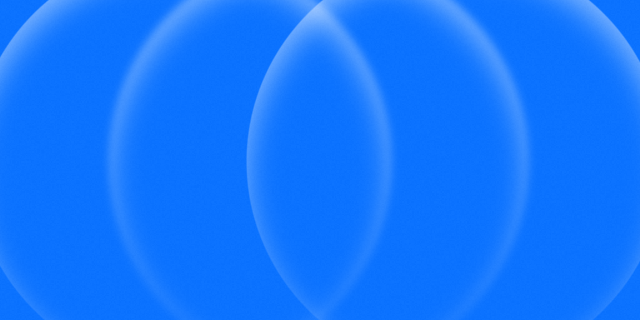
A Shadertoy shader for this background:

```glsl
// Lengths are fractions of the canvas height
const vec3 BASE_COLOR = vec3(0.043, 0.447, 1.0);
const vec3 GLOW_COLOR = vec3(1.0);
const vec2 RING_CENTER = vec2(-0.004, -0.005);
const float RING_SPACING = 0.4285;
const float RING_RADIUS = 0.654;
const float GLOW_WIDTH = 0.046;
const float GLOW_DROP = 0.047;
const float GLOW_STRENGTH = 0.5;
const float FROST_BLUR = 0.013;
const float GRAIN_ROWS = 256.0;
const float GRAIN_STRENGTH = 0.014;

// Smooth approximation of the Gaussian integral
float gaussianStep(float x) {
    x = clamp(x, -5.0, 5.0);
    return 1.0 / (1.0 + exp(-x * (1.5976 + 0.0706 * x * x)));
}

float hash(vec2 p) {
    vec3 q = fract(vec3(p.xyx) * 0.1031);
    q += dot(q, q.yzx + 33.33);
    return fract((q.x + q.y) * q.z);
}

float insideDistance(vec2 p, vec2 center) {
    return RING_RADIUS - length(p - center);
}

// Inner glow, lit from above, of a disc with the given edge coverage
float innerGlow(vec2 p, vec2 center, float coverage) {
    float depth = insideDistance(p, center + vec2(0.0, -GLOW_DROP));
    return GLOW_STRENGTH * coverage * gaussianStep(-depth / GLOW_WIDTH);
}

void mainImage(out vec4 fragColor, in vec2 fragCoord) {
    vec2 p = (fragCoord - 0.5 * iResolution.xy) / iResolution.y;
    float pixel = 1.0 / iResolution.y;
    vec3 color = BASE_COLOR;

    // Back to front: middle, left and right glass discs
    for (int i = 0; i < 3; i++) {
        float side = i == 0 ? 0.0 : float(2 * i - 3);
        vec2 center = RING_CENTER + vec2(side * RING_SPACING, 0.0);
        float edge = insideDistance(p, center);
        float sharp = smoothstep(-pixel, pixel, edge);
        float frosted = gaussianStep(edge / FROST_BLUR);

        // Edges facing the middle of the left disc lie behind the right one
        bool covered = i == 0 || (i == 1 && p.x > center.x);
        float coverage = covered ? frosted : sharp;
        color = mix(color, GLOW_COLOR, innerGlow(p, center, coverage));
    }

    // Fine grain
    vec2 cell = floor((p + 2.0) * GRAIN_ROWS);
    color += GRAIN_STRENGTH * (hash(cell) - 0.5);

    fragColor = vec4(clamp(color, 0.0, 1.0), 1.0);
}
```
